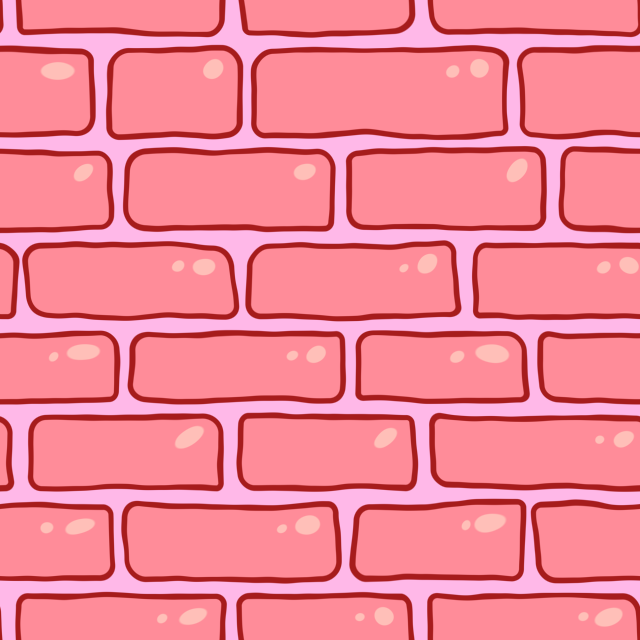
Give the GLSL for this pattern, as a WebGL 2 fragment shader.

```glsl
#version 300 es
precision highp float;
// Hand-drawn brick wall: seven courses of three bricks that wrap at the edges.
// Each brick is a wobbly rounded box with uneven corners, a dark outline and
// soft highlights near its upper right corner.

#define ROWS 7
#define BRICKS 3
#define LINE_HALF 0.0043
#define BED_HALF 0.0138
#define WOBBLE 0.0085
#define WOBBLE_FREQ 13.0
#define DOT_CHANCE 0.62
#define MORTAR vec3(1.00, 0.72, 0.91)
#define BRICK vec3(1.00, 0.55, 0.60)
#define OUTLINE vec3(0.65, 0.11, 0.11)
#define SHINE vec3(1.00, 0.75, 0.72)

uniform vec2 u_resolution;
out vec4 fragColor;

// Bed joint above each course, measured down from the top
const float bedJoint[ROWS] = float[ROWS](0.064, 0.224, 0.370, 0.508, 0.639, 0.775, 0.917);

// Upright joints of each course, left to right
const vec3 uprightJoint[ROWS] = vec3[ROWS](
    vec3(0.158, 0.387, 0.801), vec3(0.188, 0.532, 0.865),
    vec3(0.032, 0.378, 0.727), vec3(0.193, 0.547, 0.835),
    vec3(0.032, 0.361, 0.660), vec3(0.185, 0.540, 0.827),
    vec3(0.013, 0.363, 0.656));

float hash(vec2 p) {
    return fract(sin(dot(p, vec2(127.1, 311.7))) * 43758.545);
}

float noise(vec2 p) {
    vec2 i = floor(p), f = fract(p);
    f = f * f * (3.0 - 2.0 * f);
    return mix(mix(hash(i), hash(i + vec2(1, 0)), f.x),
               mix(hash(i + vec2(0, 1)), hash(i + vec2(1, 1)), f.x), f.y);
}

// Signed offset with a slow wave and a small hand tremor
float wobble(vec2 p) {
    return (noise(p * WOBBLE_FREQ) - 0.5 + 0.3 * (noise(p * WOBBLE_FREQ * 2.7) - 0.5)) * WOBBLE;
}

float roundedBox(vec2 p, vec2 halfSize, float radius) {
    vec2 q = abs(p) - halfSize + radius;
    return length(max(q, 0.0)) + min(max(q.x, q.y), 0.0) - radius;
}

// Approximate distance to an ellipse whose right end is raised
float blob(vec2 p, vec2 radii, float slope) {
    p.y += slope * p.x;
    return (length(p / radii) - 1.0) * min(radii.x, radii.y);
}

float jointHalf(int joint, int row) {
    return mix(0.0105, 0.0165, hash(vec2(joint, row) + 5.3));
}

void main() {
    float scale = min(u_resolution.x, u_resolution.y);
    vec2 p = gl_FragCoord.xy / scale;
    p.y = 1.0 - p.y;
    float aa = 0.8 / scale;
    vec3 color = MORTAR;

    for (int row = 0; row < ROWS; row++) {
        int below = (row + 1) % ROWS;
        float top = bedJoint[row] + BED_HALF;
        float bottom = bedJoint[below] + float(below == 0) - BED_HALF;

        for (int k = 0; k < BRICKS; k++) {
            int next = (k + 1) % BRICKS;
            float left = uprightJoint[row][k] + jointHalf(k, row);
            float right = uprightJoint[row][next] + float(next == 0) - jointHalf(next, row);
            vec2 center = 0.5 * vec2(left + right, top + bottom);
            vec2 halfSize = 0.5 * vec2(right - left, bottom - top);

            // Wrapped local position, skipped when far from this brick
            vec2 q = fract(p - center + 0.5) - 0.5;
            if (any(greaterThan(abs(q), halfSize + 0.03))) continue;

            // Slanted sides and wavering edges
            vec2 id = vec2(k, row);
            vec2 seed = id * vec2(3.7, 5.9) + 20.0;
            vec2 slant = vec2(hash(id + 1.7), hash(id + 8.2)) - 0.5;
            vec2 s = q + slant * vec2(0.09, 0.02) * q.yx;
            s += vec2(wobble(q + seed), wobble(q + seed + 9.4));

            // Outline, then fill; every corner has its own radius
            float radius = mix(0.007, 0.031, hash(id + 0.31 * sign(q) + 2.6));
            float d = roundedBox(s, halfSize, radius);
            float width = LINE_HALF * mix(0.88, 1.12, noise(q * 18.0 + seed));
            color = mix(color, OUTLINE, smoothstep(aa, -aa, d - width));
            color = mix(color, BRICK, smoothstep(aa, -aa, d + width));

            // Main highlight and an occasional small dot beside it
            float size = hash(id + 4.4);
            vec2 radii = vec2(mix(0.015, 0.027, size * size), mix(0.012, 0.015, hash(id + 6.1)));
            vec2 h = s - vec2(halfSize.x - radii.x - 0.026, 0.031 - halfSize.y);
            float shine = blob(h, radii, mix(-0.1, 0.4, hash(id + 3.9)));
            if (hash(id + 7.5) < DOT_CHANCE) {
                vec2 dotPos = vec2(-radii.x - mix(0.014, 0.028, hash(id + 9.8)), 0.003);
                float dotSize = mix(0.0065, 0.0095, hash(id + 2.2));
                shine = min(shine, blob(h - dotPos, dotSize * vec2(1.1, 0.95), 0.2));
            }
            color = mix(color, SHINE, smoothstep(aa, -aa, shine));
        }
    }
    fragColor = vec4(color, 1.0);
}
```
